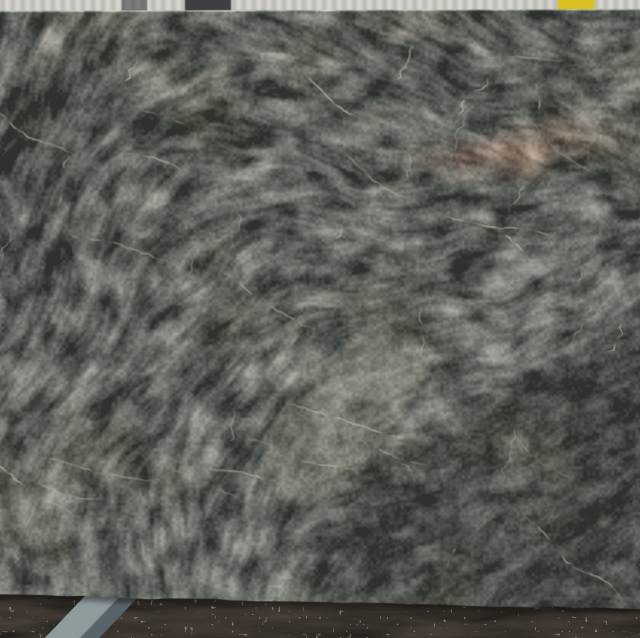
A Shadertoy shader for this texture:

```glsl
// A slab of folded green-grey stone standing between a pale wall and a dark floor.
// Noise is smeared along a bending direction field to form the foliation, then
// tinted by broad light and dark zones and crossed by thin pale veins.

float hash(vec2 p) {
    vec3 q = fract(vec3(p.xyx) * 0.1031);
    q += dot(q, q.yzx + 33.33);
    return fract((q.x + q.y) * q.z);
}

float noise(vec2 p) {
    vec2 i = floor(p), f = fract(p);
    f = f * f * (3.0 - 2.0 * f);
    return mix(mix(hash(i), hash(i + vec2(1, 0)), f.x),
               mix(hash(i + vec2(0, 1)), hash(i + vec2(1, 1)), f.x), f.y);
}

float fbm(vec2 p) {
    float sum = 0.0, amp = 0.5;
    for (int i = 0; i < 4; i++) {
        sum += amp * noise(p);
        p = mat2(1.6, 1.2, -1.2, 1.6) * p + 7.3;
        amp *= 0.5;
    }
    return sum / 0.9375;
}

vec2 rotate(vec2 p, float a) {
    return vec2(cos(a) * p.x + sin(a) * p.y, cos(a) * p.y - sin(a) * p.x);
}

// Soft tilted ellipse, 1 at its centre
float blob(vec2 p, vec2 centre, vec2 radius, float angle) {
    vec2 q = rotate(p - centre, angle) / radius;
    return exp(-dot(q, q));
}

// Foliation: steep at lower left, arching over to gently sloping at right
vec2 flowDirection(vec2 p) {
    float a = mix(1.2, 0.33, smoothstep(0.15, 0.62, p.x + 0.5 * (p.y - 0.3)));
    a -= 0.55 * smoothstep(0.55, 0.8, p.y) * smoothstep(0.1, 0.45, p.x);
    a += (noise(p * 5.0 + 3.0) - 0.5) * mix(1.2, 0.5, p.x);
    a += (noise(p * 17.0) - 0.5) * 0.9;
    return vec2(cos(a), sin(a));
}

float grain(vec2 p) {
    return 0.36 * noise(p * 36.0) + 0.36 * noise(p * 80.0 + 9.0) + 0.28 * noise(p * 165.0);
}

// Average the grain along the flow, both ways from p
float foliation(vec2 p) {
    float sum = grain(p), weight = 1.0;
    for (int side = -1; side <= 1; side += 2) {
        vec2 q = p;
        for (int i = 1; i <= 7; i++) {
            q += flowDirection(q) * 0.0035 * float(side);
            float w = 1.0 - float(i) / 8.0;
            sum += w * grain(q);
            weight += w;
        }
    }
    return sum / weight;
}

// Scattered hairline veins: long slanting ones and short crooked steep ones
float veins(vec2 p, float px) {
    float sum = 0.0;
    for (int i = 0; i < 44; i++) {
        vec2 id = vec2(float(i), 4.0);
        bool steep = i % 2 == 0;
        vec2 centre = vec2(hash(id), 0.1 + 0.85 * hash(id + 11.0));
        float angle = (steep ? 1.3 : -0.4) + 0.6 * (hash(id + 23.0) - 0.5);
        float halfLength = (steep ? 0.04 : 0.09) * (0.5 + hash(id + 37.0));
        vec2 q = rotate(p - centre, angle);
        q.y += (noise(vec2(q.x * 14.0, id.x)) - 0.5) * 0.02;
        q.y += (noise(vec2(q.x * 110.0, id.x)) - 0.5) * (steep ? 0.012 : 0.003);
        float ends = 1.0 - smoothstep(0.4, 1.0, abs(q.x) / halfLength);
        float line = 1.0 - smoothstep(0.0003, 0.0014 + px, abs(q.y));
        float halo = 0.15 * exp(-abs(q.y) / 0.005);
        float broken = smoothstep(0.2, 0.75, noise(p * 60.0 + id.x));
        sum += ends * (line * broken + halo) * (0.3 + 0.7 * hash(id + 51.0));
    }
    return min(sum, 1.0);
}

vec3 stone(vec2 p, float px) {
    vec2 w = p + 0.06 * (vec2(fbm(p * 11.0), fbm(p * 11.0 + 40.0)) - 0.5);
    float lens = smoothstep(0.3, 0.5, blob(w, vec2(0.54, 0.34), vec2(0.18, 0.075), 0.85));
    float wing = blob(w, vec2(0.81, 0.465), vec2(0.2, 0.035), 0.38);
    float shade = smoothstep(-0.02, 0.03, 0.2 + 0.64 * (w.x - 0.5) - w.y) * smoothstep(0.4, 0.55, w.x);
    float gloom = blob(w, vec2(0.88, 0.92), vec2(0.28, 0.1), -0.1)
                + blob(w, vec2(0.1, 0.79), vec2(0.17, 0.06), 0.1)
                + blob(w, vec2(0.0, 0.62), vec2(0.07, 0.16), 0.0);
    float rose = blob(w, vec2(0.8, 0.76), vec2(0.13, 0.03), 0.12);

    float tone = 0.48 + (foliation(p) - 0.5) * mix(2.3, 1.1, max(lens, 0.8 * shade));
    tone += 0.2 * (fbm(p * 7.0 + 5.0) - 0.5);
    tone += 0.5 * (fbm(p * 55.0) - 0.5) + 0.25 * (noise(p * 210.0) - 0.5);
    tone += 0.2 * lens + 0.15 * wing + 0.17 * rose - 0.23 * shade - 0.17 * gloom;
    vec3 col = mix(vec3(0.175, 0.195, 0.18), vec3(0.59, 0.6, 0.57), clamp(tone, 0.0, 1.15));

    float warmth = smoothstep(0.5, 0.75, fbm(p * 6.0 + 17.0)) + 0.5 * lens;
    col += vec3(0.016, 0.003, -0.01) * warmth + vec3(0.08, 0.0, -0.025) * rose;
    return mix(col, vec3(0.68, 0.7, 0.62), 0.65 * veins(p, px));
}

void mainImage(out vec4 fragColor, in vec2 fragCoord) {
    vec2 p = fragCoord / iResolution.xy;
    float px = 1.0 / iResolution.y;
    vec3 col = stone(p, px);

    // Corrugated wall with dark posts and a yellow patch
    vec3 wall = vec3(0.79, 0.79, 0.77) - 0.05 * sin(p.x * 400.0);
    float posts = smoothstep(0.022, 0.018, abs(p.x - 0.21)) * 0.6 + smoothstep(0.038, 0.034, abs(p.x - 0.325));
    wall = mix(wall, vec3(0.24, 0.25, 0.26), posts);
    wall = mix(wall, vec3(0.85, 0.75, 0.12), smoothstep(0.032, 0.026, abs(p.x - 0.9)));
    float top = 0.983 + 0.003 * p.x;
    col += 0.3 * smoothstep(0.004, 0.0, abs(p.y - top));
    col = mix(col, wall, smoothstep(-px, px, p.y - top));

    // Wet brown floor with specks, and a slanted steel beam
    vec3 ground = mix(vec3(0.1, 0.09, 0.08), vec3(0.31, 0.28, 0.24), fbm(p * vec2(9.0, 60.0)));
    ground += 0.3 * smoothstep(0.86, 1.0, noise(p * 190.0));
    float across = p.x - 0.07 - p.y * 0.95;
    vec3 steel = mix(vec3(0.56, 0.61, 0.62), vec3(0.34, 0.39, 0.41), smoothstep(0.052, 0.058, across));
    ground = mix(ground, steel, smoothstep(-px, px, across) * smoothstep(px, -px, across - 0.085));
    float base = 0.067 - 0.022 * p.x + 0.004 * (noise(p * 30.0) - 0.5);
    ground *= 1.0 - 0.4 * smoothstep(0.015, 0.0, base - p.y);
    col = mix(ground, col, smoothstep(-px, px, p.y - base));

    fragColor = vec4(col, 1.0);
}
```
